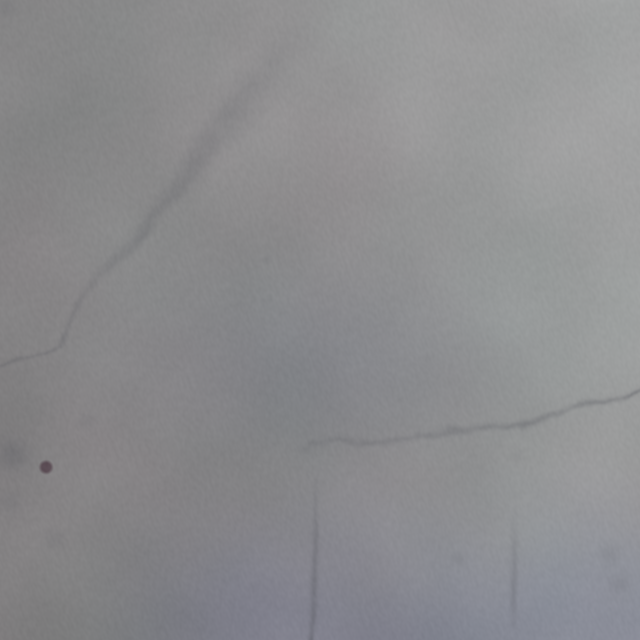
Reproduce this texture procedurally as a three.js fragment shader.

```glsl
// Pale grey stone: broad cloudy tones that brighten to the upper right and turn
// blue along the bottom, with thin faded veins, soft spots and fine slanted grain.
// Clouds and grain are gradient noise; veins are warped distances to segments.
varying vec2 vUv;

const vec3 LEFT_GREY = vec3(0.508, 0.502, 0.506);
const vec3 RIGHT_GREY = vec3(0.610, 0.614, 0.614);
const vec3 BLUE_SHADE = vec3(-0.040, -0.032, 0.012);
const vec3 COOL_SHADE = vec3(-0.042, -0.038, -0.022);
const vec3 ROSE_TINT = vec3(0.012, -0.003, 0.002);
const vec3 VEIN_GREY = vec3(0.345, 0.350, 0.375);
const vec3 SPECK_PLUM = vec3(0.330, 0.265, 0.300);

vec2 hash2(vec2 p) {
  vec3 q = fract(vec3(p.xyx) * vec3(0.1031, 0.1030, 0.0973));
  q += dot(q, q.yzx + 33.33);
  return fract((q.xx + q.yz) * q.zy);
}

float cornerSlope(vec2 cell, vec2 corner, vec2 local) {
  float angle = 6.2832 * hash2(cell + corner).x;
  return dot(vec2(cos(angle), sin(angle)), local - corner);
}

float gradientNoise(vec2 p) {
  vec2 cell = floor(p);
  vec2 f = fract(p);
  vec2 u = f * f * f * (f * (f * 6.0 - 15.0) + 10.0);
  float low = mix(cornerSlope(cell, vec2(0.0), f), cornerSlope(cell, vec2(1.0, 0.0), f), u.x);
  float high = mix(cornerSlope(cell, vec2(0.0, 1.0), f), cornerSlope(cell, vec2(1.0), f), u.x);
  return mix(low, high, u.y);
}

float fbm(vec2 p) {
  float sum = 0.0;
  float weight = 0.6;
  for (int i = 0; i < 4; i++) {
    sum += weight * gradientNoise(p);
    p = mat2(1.6, 1.2, -1.2, 1.6) * p + 17.3;
    weight *= 0.5;
  }
  return sum;
}

float softSpot(vec2 p, vec2 center, vec2 radius) {
  vec2 d = (p - center) / radius;
  return exp(-dot(d, d));
}

// Width and strength run from the first end (x) to the second (y).
float vein(vec2 p, vec2 a, vec2 b, vec2 width, vec2 strength) {
  vec2 along = b - a;
  float t = clamp(dot(p - a, along) / dot(along, along), 0.0, 1.0);
  float d = length(p - a - along * t) / mix(width.x, width.y, t);
  return mix(strength.x, strength.y, t) * exp(-d * d);
}

float veins(vec2 uv) {
  vec2 warp = vec2(fbm(uv * 16.0 + 31.0), fbm(uv * 16.0 + 67.0));
  vec2 p = uv + 0.016 * warp;
  // Long diagonal, widening into a blurred band at the top
  float v = vein(p, vec2(-0.02, 0.42), vec2(0.09, 0.455), vec2(0.004), vec2(0.20));
  v = max(v, vein(p, vec2(0.09, 0.455), vec2(0.13, 0.54), vec2(0.004, 0.006), vec2(0.24, 0.14)));
  v = max(v, vein(p, vec2(0.13, 0.54), vec2(0.24, 0.66), vec2(0.006, 0.010), vec2(0.14, 0.24)));
  v = max(v, vein(p, vec2(0.24, 0.66), vec2(0.37, 0.83), vec2(0.010, 0.028), vec2(0.24, 0.20)));
  v = max(v, vein(p, vec2(0.37, 0.83), vec2(0.50, 0.98), vec2(0.028, 0.040), vec2(0.20, 0.0)));
  // Rising crack on the right
  v = max(v, vein(p, vec2(0.49, 0.308), vec2(0.60, 0.310), vec2(0.005), vec2(0.18, 0.22)));
  v = max(v, vein(p, vec2(0.60, 0.310), vec2(0.83, 0.342), vec2(0.006), vec2(0.20, 0.25)));
  v = max(v, vein(p, vec2(0.83, 0.342), vec2(1.02, 0.395), vec2(0.006, 0.004), vec2(0.25, 0.32)));
  // Two upright cracks from the bottom
  vec2 upright = uv + 0.006 * warp;
  v = max(v, vein(upright, vec2(0.494, 0.25), vec2(0.492, 0.09), vec2(0.003, 0.006), vec2(0.08, 0.34)));
  v = max(v, vein(upright, vec2(0.492, 0.09), vec2(0.484, -0.02), vec2(0.006, 0.004), vec2(0.30, 0.48)));
  v = max(v, vein(upright, vec2(0.803, 0.20), vec2(0.803, 0.09), vec2(0.006), vec2(0.03, 0.28)));
  v = max(v, vein(upright, vec2(0.803, 0.09), vec2(0.803, 0.02), vec2(0.005), vec2(0.28, 0.06)));
  return v * (0.95 + 0.9 * fbm(uv * 22.0 + 5.0));
}

float faintSpots(vec2 uv) {
  float sum = 0.0;
  vec2 p = uv + 0.010 * vec2(fbm(uv * 30.0), fbm(uv * 30.0 + 50.0));
  for (int i = 0; i < 12; i++) {
    vec2 center = hash2(vec2(float(i) + 3.0, 41.0));
    vec2 trait = hash2(vec2(float(i) + 9.0, 87.0));
    sum += mix(0.05, 0.16, trait.x) * softSpot(p, center, vec2(mix(0.007, 0.018, trait.y)));
  }
  return sum;
}

vec3 cloudyStone(vec2 uv) {
  vec3 color = mix(LEFT_GREY, RIGHT_GREY, smoothstep(-0.05, 1.05, uv.x * 0.85 + uv.y * 0.15));
  color += 0.035 * (uv.y - 0.45);
  float blue = smoothstep(0.30, 0.0, uv.y + 0.08 * fbm(uv * 4.0)) * smoothstep(0.08, 0.42, uv.x);
  color += BLUE_SHADE * blue;
  color += COOL_SHADE * softSpot(uv, vec2(0.50, 0.43), vec2(0.26, 0.15));
  color += 0.055 * fbm(uv * 3.6 + 11.0);
  return color + ROSE_TINT * 1.6 * fbm(uv * 3.0 + 43.0);
}

float slantedGrain(vec2 uv) {
  vec2 p = vec2(uv.x + 0.35 * uv.y, uv.y - 0.35 * uv.x);
  return gradientNoise(p * vec2(150.0, 80.0)) + 0.6 * gradientNoise(p * vec2(230.0, 150.0) + 19.0);
}

void main() {
  vec3 color = cloudyStone(vUv);
  float smudge = 0.30 * softSpot(vUv, vec2(0.02, 0.29), vec2(0.024));
  color = mix(color, VEIN_GREY, clamp(veins(vUv) + faintSpots(vUv) + smudge, 0.0, 0.8));
  float speck = smoothstep(0.013, 0.006, length(vUv - vec2(0.072, 0.270)));
  color = mix(color, SPECK_PLUM, 0.85 * speck);
  color += 0.016 * slantedGrain(vUv);
  gl_FragColor = vec4(color, 1.0);
}
```
